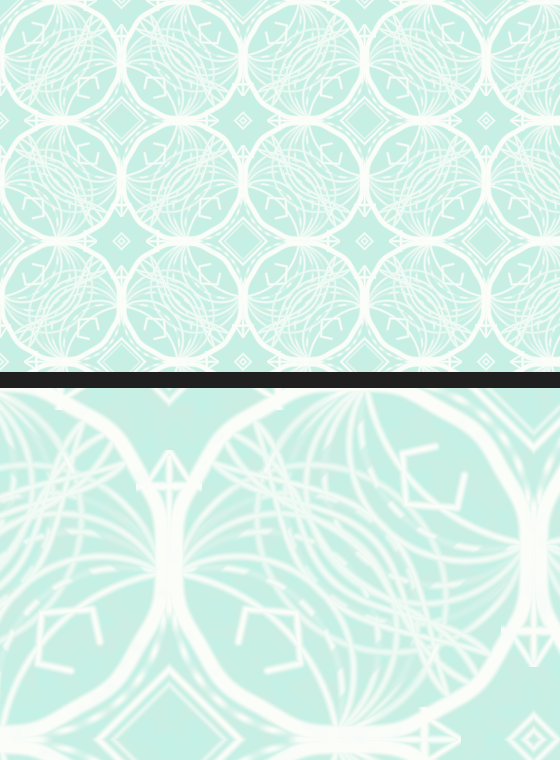
Top, the full canvas; bottom, a detail of the centre.
This pattern is drawn by a WebGL 1 fragment shader. Its source:

```glsl
precision highp float;
// Mint and cream kaleidoscope lace: mirrored rosettes between large and small diamonds.
uniform vec2 u_resolution;

const vec2 CELLS = vec2(3.061, 3.085); // cells per canvas height
const float RING = 0.485;              // rosette radius in cells
const vec3 MINT = vec3(0.765, 0.945, 0.900);
const vec3 DUSTY_MINT = vec3(0.800, 0.930, 0.890);
const vec3 CREAM = vec3(0.990, 0.993, 0.977);

float hash(vec2 p) {
  return fract(sin(dot(p, vec2(127.1, 311.7))) * 43758.5453);
}

float noise(vec2 p) {
  vec2 i = floor(p);
  vec2 f = fract(p);
  f = f * f * (3.0 - 2.0 * f);
  return mix(mix(hash(i), hash(i + vec2(1.0, 0.0)), f.x),
             mix(hash(i + vec2(0.0, 1.0)), hash(i + 1.0), f.x), f.y);
}

float stroke(float d, float halfWidth, float soft) {
  return 1.0 - smoothstep(halfWidth - soft, halfWidth + soft, abs(d));
}

float segment(vec2 p, vec2 a, vec2 b) {
  vec2 ab = b - a;
  return length(p - a - ab * clamp(dot(p - a, ab) / dot(ab, ab), 0.0, 1.0));
}

// Circle through two neighbouring edge midpoints, bulging by "rise" from their chord
float bulge(vec2 p, float rise) {
  float chord = 0.311;
  float shift = (rise * rise - chord * chord) / (2.0 * rise);
  float radius = (rise * rise + chord * chord) / (2.0 * abs(rise));
  return length(p - 0.24 - shift * 0.7071) - radius;
}

// Fan of veins seen from one large-diamond corner
float veins(vec2 p, float soft) {
  float ink = 0.0;
  for (int i = 0; i < 7; i++) {
    float k = float(i);
    float rise = 0.10 + 0.078 * k + 0.012 * sin(k * 2.4);
    float dash = mix(1.0, smoothstep(-0.3, 0.3, sin((p.x - p.y) * 42.0 + k)), 0.7 * mod(k, 2.0));
    ink = max(ink, stroke(bulge(p, rise), 0.0085, soft) * dash * (0.95 - 0.04 * k));
  }
  return ink;
}

// Flat crossing waves along the diagonal that joins the small diamonds
float braid(vec2 p, float soft) {
  float u = (p.x + p.y - 1.0) * 0.7071;
  float v = (p.x - p.y) * 0.7071;
  float ink = 0.0;
  for (int i = 0; i < 3; i++) {
    float k = float(i);
    float wave = (0.035 + 0.045 * k) * cos(v * (9.0 - 2.0 * k));
    ink = max(ink, stroke(abs(u) - abs(wave), 0.009, soft) * 0.85);
  }
  return ink;
}

// Angular petal beside a large diamond
float chevron(vec2 p, float soft) {
  vec2 g = vec2(max(p.x, p.y), min(p.x, p.y));
  float d = min(segment(g, vec2(0.35), vec2(0.36, 0.21)),
                segment(g, vec2(0.36, 0.21), vec2(0.27, 0.19)));
  return stroke(d, 0.009, soft);
}

float largeDiamond(vec2 p, float soft) {
  float d = (p.x + p.y) * 0.7071;
  float frame = max(stroke(d - 0.137, 0.009, soft), 0.75 * stroke(d - 0.108, 0.005, soft));
  float dash = 0.65 + 0.35 * sin((p.x - p.y) * 55.0);
  float outer = stroke(bulge(p, -0.168), 0.009, soft) * dash;
  float spike = stroke(min(p.x, p.y), 0.011, soft) * smoothstep(0.31, 0.36, max(p.x, p.y));
  return max(max(frame, outer), spike * step(max(p.x, p.y), 0.52));
}

float smallDiamond(vec2 p, float soft) {
  float d = (p.x + p.y) * 0.7071;
  float along = max(p.x, p.y);
  float across = min(p.x, p.y);
  float core = max(stroke(d - 0.047, 0.007, soft), stroke(d - 0.018, 0.006, soft));
  float bar = stroke(along - 0.30, 0.012, soft) * step(across, 0.09);
  float spoke = stroke(across, 0.009, soft) * smoothstep(0.20, 0.22, along) * step(along, 0.5);
  float fork = stroke(across - (along - 0.20) * 0.65, 0.009, soft) * step(0.20, along) * step(along, 0.30);
  return max(max(core, bar), max(spoke, fork));
}

void main() {
  vec2 uv = gl_FragCoord.xy / u_resolution.y;
  vec2 q = vec2(uv.x, 1.0 - uv.y) * CELLS;
  float soft = max(0.0085, 2.2 / u_resolution.y);

  // Mirror into one cell, then into the half next to a large diamond
  vec2 cell = abs(mod(q + 1.0, 2.0) - 1.0);
  vec2 p = cell.x + cell.y > 1.0 ? 1.0 - cell : cell;
  vec2 corner = p.x > p.y ? vec2(1.0 - p.x, p.y) : vec2(p.x, 1.0 - p.y);

  vec2 c = p - 0.5;
  float facet = 0.005 * cos(12.0 * atan(c.y, c.x));
  float rim = length(c) - RING + facet;
  float inside = 1.0 - smoothstep(-soft, soft, rim);

  float lace = max(veins(p, soft), veins(1.0 - p, soft));
  lace = max(lace, max(braid(p, soft), chevron(p, soft))) * inside;
  float ink = max(lace, stroke(rim, 0.021, soft));
  ink = max(ink, max(largeDiamond(p, soft), smallDiamond(corner, soft)));

  // Uneven dye and slightly worn line strength
  float wear = noise(uv * 85.0);
  float stripe = 0.15 * sin(q.x * 75.0) * (1.0 - smoothstep(0.10, 0.18, p.x + p.y));
  vec3 ground = mix(MINT, DUSTY_MINT, clamp(wear + stripe, 0.0, 1.0));
  gl_FragColor = vec4(mix(ground, CREAM, ink * (0.92 + 0.08 * wear)), 1.0);
}
```
